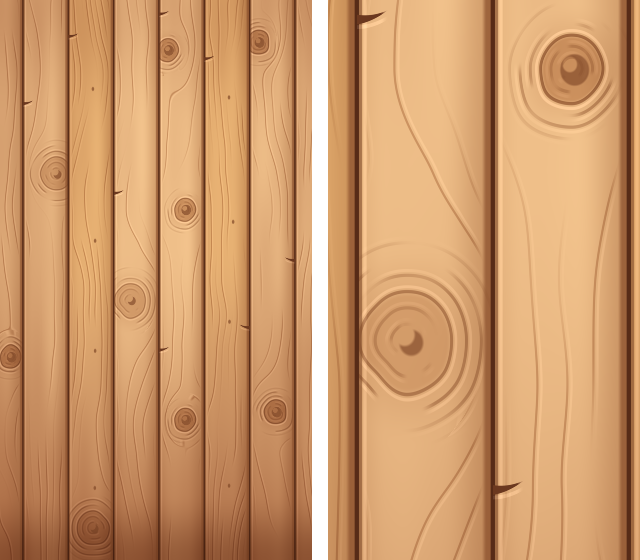
Left, the full canvas; right, a detail of the centre.
Write a WebGL 1 fragment shader that draws this texture.

```glsl
precision highp float;
// Upright wooden planks with dark seams, carved grain, ringed knots and nicks.
// Grain lines are contours of a flow field that parts around each knot;
// everything is measured in plank widths, with the plank index as the seed.
uniform vec2 u_resolution;

float hash(vec2 p) {
  return fract(sin(dot(p, vec2(127.1, 311.7))) * 4375.85);
}

float noise(vec2 p) {
  vec2 c = floor(p), f = fract(p);
  f = f * f * (3.0 - 2.0 * f);
  return mix(mix(hash(c), hash(c + vec2(1, 0)), f.x),
             mix(hash(c + vec2(0, 1)), hash(c + vec2(1, 1)), f.x), f.y);
}

// Antialiased stroke of half width w around signed distance d
float stroke(float d, float w) {
  float px = 4.2 / u_resolution.x;
  return 1.0 - smoothstep(max(w - px, 0.0), w + px, abs(d));
}

// Centre (xy) and core radius (z) of a plank's knot; radius 0 means none
vec3 knot(float plank, float slot) {
  bool bare = plank > 3.5 && mod(plank, 2.0) < 0.5;
  bool several = plank == 3.0 || (plank == 5.0 && slot != 1.0);
  bool present = slot < 0.5 ? !bare : several;
  float x = clamp(0.73 - 0.18 * plank, 0.2, 0.73) + 0.38 * min(slot, 1.0);
  float y = fract(0.69 + plank * (0.347 + 0.02 * plank)) - slot * (0.24 + 0.045 * slot);
  float radius = abs(plank - 1.0) < 1.5 ? 0.31 : 0.22;
  return vec3(x, y * 12.3, present ? radius : 0.0);
}

// Flow field whose contours are the grain lines
float grain(vec2 p, float plank, float density) {
  float x = p.x;
  for (int j = 0; j < 3; j++) {
    vec3 k = knot(plank, float(j));
    vec2 d = (p - k.xy) * vec2(1.0, 0.7);
    float reach = 3.4 * k.z * k.z;
    x -= d.x * reach / max(dot(d, d), reach + 0.0001);
  }
  x += 0.55 * (noise(vec2(p.x * 1.3 + plank * 17.0, p.y * 0.38)) - 0.5);
  x += 0.10 * (noise(vec2(p.x * 2.0 + plank * 9.0, p.y * 1.3)) - 0.5);
  return x * density;
}

void main() {
  vec2 uv = gl_FragCoord.xy / u_resolution;
  vec2 q = vec2((uv.x - 0.0735) / 0.1453, uv.y * 12.3);
  float plank = floor(q.x);
  vec2 p = vec2(q.x - plank, q.y);
  float golden = 1.0 - step(0.5, abs(mod(plank, 3.0) - 1.0));

  // Base tone: bright upper middle, red-brown foot, soft vertical streaks
  float light = smoothstep(-0.15, 0.6, uv.y) * (1.0 - 1.1 * pow(uv.x - 0.52, 2.0))
              - 0.25 * smoothstep(0.78, 1.0, uv.y);
  light += 0.22 * (noise(vec2(p.x * 3.0 + plank * 31.0, p.y * 0.45)) - 0.5);
  vec3 col = mix(vec3(0.66, 0.41, 0.26), vec3(0.93, 0.74, 0.53), light);
  col *= mix(vec3(1), vec3(0.97, 0.93, 0.84), golden * smoothstep(0.1, 0.6, uv.y));
  col *= 1.0 - vec3(0.11, 0.16, 0.20) * smoothstep(0.6, 1.0, p.x)
             - vec3(0.04, 0.06, 0.08) * (1.0 - smoothstep(0.0, 0.22, p.x));

  // Knots: tinted core with one firm outline, faint broken rings, dark curl
  float flow = 1.0;
  for (int j = 0; j < 3; j++) {
    vec3 k = knot(plank, float(j));
    if (k.z > 0.0) {
      vec2 d = (p - k.xy) * vec2(1.0, 0.92);
      float len = length(d);
      vec2 dir = d / max(len, 0.001);
      float f = len / k.z * (0.9 + 0.22 * noise(dir * 1.3 + plank * 5.0));
      float ring = floor(f / 0.36 + 0.25);
      float sd = (fract(f / 0.36 + 0.25) - 0.25) * 0.36 * k.z;
      float small = step(k.z, 0.25);
      float cut = smoothstep(0.35, 0.65, noise(dir * 1.4 + ring * 7.3 + plank));
      cut *= ring < 2.5 ? 0.45 * step(0.5, ring) : 0.75;
      cut = ring == 3.0 ? 0.85 + 0.3 * small : cut;
      cut *= 1.0 - smoothstep(1.6, 2.5, f);
      col *= 1.0 - vec3(0.05, 0.08, 0.10) * (1.0 - smoothstep(0.8, 2.2, f));
      col = mix(col, col * vec3(0.90, 0.83, 0.77),
                (0.5 + 0.6 * small) * (1.0 - smoothstep(0.95, 1.1, f)));
      col *= 1.0 - vec3(0.24, 0.34, 0.41) * cut * stroke(sd, 0.011);
      col += 0.08 * cut * stroke(sd - 0.033, 0.010);
      float heart = length(d - k.z * vec2(0.1, -0.05)) / k.z;
      float hollow = length(d - k.z * vec2(-0.06, 0.12)) / k.z;
      float size = 0.24 + 0.2 * small;
      float crescent = (1.0 - smoothstep(size, size + 0.08, heart)) * smoothstep(0.2, 0.28, hollow);
      col = mix(col, vec3(0.52, 0.30, 0.17), 0.7 * crescent);
      flow *= smoothstep(1.8, 2.2, f);
    }
  }

  // Grain: thin grooves with a lit lip, fading in and out along their length
  float density = mix(5.5, 8.0, golden);
  float g = grain(p, plank, density);
  float gx = grain(p + vec2(0.01, 0), plank, density) - g;
  float gy = grain(p + vec2(0, 0.01), plank, density) - g;
  float groove = (fract(g) - 0.5) / max(length(vec2(gx, gy)) * 100.0, 1.5);
  float fade = smoothstep(0.32, 0.68, noise(vec2(floor(g) * 7.7 + plank * 13.0, p.y * 0.65)));
  fade *= flow * smoothstep(0.04, 0.14, p.x) * (1.0 - smoothstep(0.84, 0.94, p.x));
  col *= 1.0 - vec3(0.14, 0.22, 0.28) * fade * stroke(groove, 0.008);
  col += 0.045 * fade * stroke(groove - 0.03, 0.008);

  // Specks on the golden planks
  float cell = floor(p.y / 3.1);
  vec2 speckAt = vec2(0.5 + 0.2 * hash(vec2(cell, plank)),
                      (cell + 0.25 + 0.5 * hash(vec2(plank, cell))) * 3.1);
  float speck = stroke(length((p - speckAt) * vec2(1.0, 0.65)), 0.028);
  col = mix(col, vec3(0.50, 0.28, 0.15), 0.7 * golden * speck);

  // Seams: shaded right edge, dark gap, bright left edge
  float seam = floor(q.x + 0.5);
  float s = q.x - seam;
  col = mix(col, vec3(0.55, 0.32, 0.18), 0.75 * smoothstep(-0.085, -0.045, s) * step(s, 0.0));
  col = mix(col, vec3(0.50, 0.29, 0.16), 0.6 * stroke(s - 0.02, 0.018));
  col += 0.075 * stroke(s - 0.06, 0.012);
  col = mix(col, vec3(0.34, 0.17, 0.09), stroke(s, 0.016));

  // Nicks: curved wedges running in from the seams
  float side = seam < 4.5 ? 1.0 : -1.0;
  float t = s * side / 0.23;
  for (int n = 0; n < 2; n++) {
    float at = fract(0.815 + seam * (0.32 - 0.2 * seam) - 0.6 * float(n)) * 12.3;
    float shown = n == 0 || seam == 3.0 ? 1.0 : 0.0;
    float dy = q.y - at - 0.07 * t * t;
    shown *= step(0.0, t) * (1.0 - smoothstep(0.75, 1.0, t));
    col += 0.08 * shown * stroke(dy + 0.055, 0.014);
    col = mix(col, vec3(0.42, 0.22, 0.12), shown * stroke(dy, 0.036 * (1.0 - t)));
  }

  col *= 1.0 - vec3(0.18, 0.24, 0.28) * (1.0 - smoothstep(0.0, 0.12, uv.y));
  gl_FragColor = vec4(col, 1.0);
}
```
